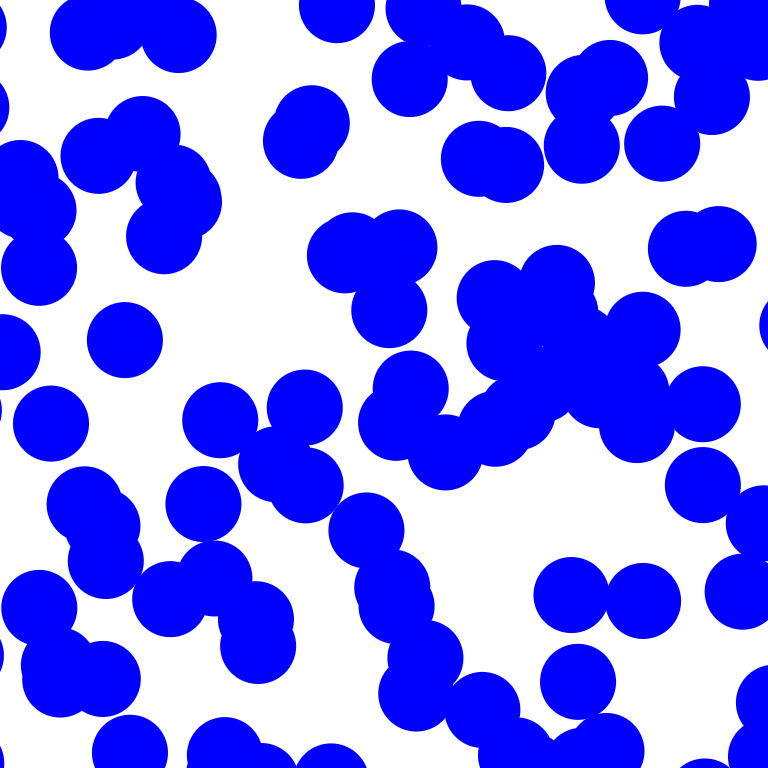
Reproduce this pattern procedurally as a Shadertoy shader.

```glsl
// Equal blue discs scattered at random on white, merging into clusters.

const vec3 PAPER_WHITE = vec3(1.0);
const vec3 DISC_BLUE = vec3(0.0, 0.0, 1.0);
const float DISC_RADIUS = 0.0495;   // in canvas units
const float CELLS = 9.25;           // one disc per grid cell
const float SCATTER = 2.0;          // width of the random offset, in cells
const uint SEED = 17u;

// Integer bit mixer
uint mixBits(uint n) {
    n = (n ^ (n >> 16)) * 0x7feb352du;
    n = (n ^ (n >> 15)) * 0x846ca68bu;
    return n ^ (n >> 16);
}

// Two uniform random values in 0..1 for a grid cell
vec2 hash2(ivec2 cell, uint seed) {
    uint h = mixBits(uint(cell.x + 512) + mixBits(uint(cell.y + 512) + mixBits(seed)));
    return vec2(h & 0xffffu, mixBits(h) & 0xffffu) / 65535.0;
}

// Distance to the nearest scattered centre, in cells
float nearestCentre(vec2 p, float scatter, uint seed) {
    ivec2 home = ivec2(floor(p));
    float nearest = 10.0;
    for (int y = -2; y <= 2; y++) {
        for (int x = -2; x <= 2; x++) {
            ivec2 cell = home + ivec2(x, y);
            vec2 offset = (hash2(cell, seed) - 0.5) * scatter;
            vec2 centre = vec2(cell) + 0.5 + offset;
            nearest = min(nearest, distance(p, centre));
        }
    }
    return nearest;
}

void mainImage(out vec4 fragColor, in vec2 fragCoord) {
    float canvasSize = min(iResolution.x, iResolution.y);
    vec2 uv = fragCoord / canvasSize;

    // Signed distance to the union of discs
    float dist = nearestCentre(uv * CELLS, SCATTER, SEED) / CELLS - DISC_RADIUS;

    // Crisp edge, one pixel wide
    float coverage = clamp(0.5 - dist * canvasSize, 0.0, 1.0);
    fragColor = vec4(mix(PAPER_WHITE, DISC_BLUE, coverage), 1.0);
}
```
